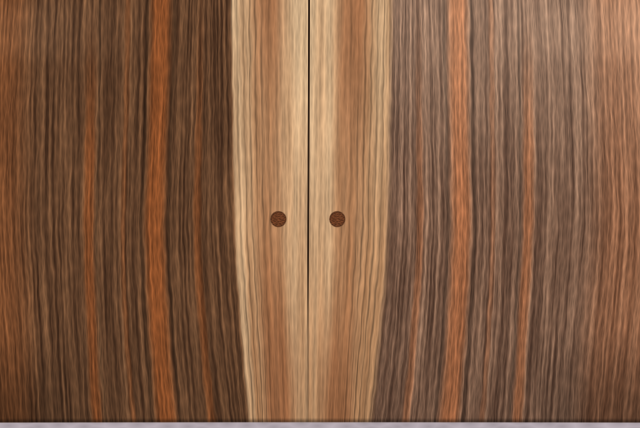
Reproduce this texture procedurally as a WebGL 2 fragment shader.

```glsl
#version 300 es
precision highp float;
uniform vec2 u_resolution;
out vec4 fragColor;

vec2 hash2(vec2 p) {
    vec3 q = fract(p.xyx * vec3(0.1031, 0.1030, 0.0973));
    q += dot(q, q.yzx + 33.33);
    return fract((q.xx + q.yz) * q.zy);
}

// Cellular noise: distance to the nearest scattered point
float cells(vec2 p) {
    vec2 id = floor(p), f = p - id;
    float nearest = 2.0;
    for (int j = -1; j <= 1; j++)
        for (int i = -1; i <= 1; i++) {
            vec2 o = vec2(i, j);
            nearest = min(nearest, length(o + hash2(id + o + 50.0) - f));
        }
    return nearest;
}

// Soft vertical band of the given half width
float band(float x, float center, float halfWidth) {
    float k = (x - center) / halfWidth;
    return exp(-k * k * k * k);
}

// Dark striped outer wood
vec3 heartwood(float s, float y, float right, float fine, float pores) {
    float broad = cells(vec2(s * 62.0, y * 0.6 + right * 3.0));
    float wide = sin(s * 310.0 + 3.0 * sin(s * 47.0) + 1.5 * sin(s * 91.0 + y));
    float thin = sin(s * 760.0 + 2.0 * sin(s * 130.0) + 0.8 * sin(y * 5.0));
    float tone = 0.47 + 0.13 * wide + 0.14 * thin + 0.45 * (broad - 0.45) + 0.6 * (fine - 0.45);
    tone -= 0.10 * band(s, 0.142, 0.03);
    vec3 dark = mix(vec3(0.255, 0.165, 0.11), vec3(0.32, 0.225, 0.175), right);
    vec3 pale = mix(vec3(0.53, 0.37, 0.25), vec3(0.64, 0.49, 0.39), right);
    vec3 col = mix(dark, pale, clamp(tone, 0.0, 1.0));

    // Orange streaks, mirrored on both boards
    vec3 orange = mix(vec3(0.59, 0.325, 0.165), vec3(0.67, 0.41, 0.26), right);
    float streak = band(s, 0.240, 0.015);
    streak = max(streak, 0.8 * band(s, 0.346, 0.008) * smoothstep(1.0, 0.6, y));
    streak = max(streak, 0.6 * band(s, 0.174, 0.006) * smoothstep(1.1, 0.5, y));
    streak = max(streak, 0.4 * band(s, 0.291, 0.004));
    streak = max(streak, 0.5 * smoothstep(0.42, 0.48, s));
    col = mix(col, orange * (0.85 + 0.3 * fine + 0.05 * thin), streak * 0.85);
    float outline = band(s, 0.219, 0.0025) + band(s, 0.261, 0.003) + band(s, 0.333, 0.002);
    col *= 1.0 - 0.22 * outline;
    return col * (0.88 + 0.27 * pores);
}

// Pale wood along the seam
vec3 sapwood(float s, float y, float right, float fine, float pores) {
    vec3 cream = vec3(0.84, 0.70, 0.54), honey = vec3(0.69, 0.50, 0.345);
    vec3 red = vec3(0.59, 0.37, 0.235);
    float light = 0.38 + 0.5 * y - 0.3 * smoothstep(0.02, 0.06, s);
    light += 0.4 * band(s, 0.108, 0.010) * mix(1.0, 0.2, right);
    light += 0.6 * (cells(vec2(s * 55.0, y * 1.3 + right * 9.0)) - 0.42);
    vec3 col = mix(honey, cream, clamp(light, 0.0, 1.0));
    float blush = band(s, 0.060, 0.022) * (0.55 + 0.2 * sin(y * 6.0 + 1.0 + right));
    blush += 0.4 * band(s, 0.035, 0.017) * smoothstep(0.4, 0.05, y);
    col = mix(col, red, clamp(blush, 0.0, 0.75));

    // Growth lines crowd towards the dark wood
    float ring = 0.5 + 0.5 * sin(s * 590.0 + 2.0 * sin(s * 75.0) + 0.9 * sin(y * 7.0 + right));
    col *= 1.0 - 0.21 * pow(ring, 4.0) * smoothstep(0.03, 0.085, s);
    col *= 0.83 + 0.27 * fine + 0.12 * pores;
    return col;
}

void main() {
    vec2 uv = gl_FragCoord.xy / u_resolution;
    float y = uv.y, px = 1.0 / u_resolution.y;
    float seam = 0.4805 + 0.0025 * y;
    float side = uv.x - seam, d = abs(side);
    float right = step(0.0, side);

    // Grain narrows towards the bottom, most near the pale wood
    float low = max(0.0, 1.0 - y / 0.48), high = max(0.0, y - 0.5);
    float near = smoothstep(0.20, 0.10, d);
    float bend = (0.021 + 0.009 * near) * pow(low, 1.4) + high * mix(0.018, -0.018, near);
    float s = d + (bend - 0.007 * right * near) * min(d / 0.116, 1.0);
    s += 0.003 * sin(y * 6.0 + d * 14.0 + right) * smoothstep(0.15, 0.4, d);
    float ripple = 0.0006 * sin(y * 31.0 + d * 150.0 + 2.0 * sin(y * 9.0 + d * 40.0));
    ripple += 0.00025 * sin(y * 83.0 + d * 310.0 + 2.0 * sin(y * 17.0));
    s += ripple * min(d * 15.0, 1.0);

    float fine = cells(vec2(s * 190.0, y * 4.0 + right * 17.0));
    float pores = cells(vec2(s * 290.0, y * 30.0 + right * 41.0));
    float edge = smoothstep(0.112, mix(0.118, 0.126, right), s);
    vec3 col = mix(sapwood(s, y, right, fine, pores), heartwood(s, y, right, fine, pores), edge);

    // Sheen at the top, shade in the lower corners
    col += vec3(0.12, 0.115, 0.105) * edge * right * smoothstep(0.4, 1.0, y);
    col += vec3(0.07, 0.06, 0.05) * band(y, 0.93, 0.07) * smoothstep(0.2, 0.5, d);
    col *= 1.0 - 0.28 * smoothstep(0.25, 0.0, y) * smoothstep(0.3, 0.5, d);
    col *= 1.0 - 0.07 * smoothstep(0.4, 0.0, y);

    // Seam between the boards, closing at the bottom
    float open = smoothstep(0.15, 0.45, y);
    float gap = 1.0 - smoothstep(0.0004, 0.0008 + 0.7 * px, d);
    col = mix(col, vec3(0.13, 0.08, 0.05), gap * mix(0.3, 0.92, open));

    // Round plugs on both sides of the seam
    vec2 q = vec2(uv.x - mix(0.435, 0.527, right), y - 0.488);
    q.x *= u_resolution.x / u_resolution.y;
    float r = length(q);
    float plugGrain = cells(vec2(q.x * 120.0 + q.y * 60.0, q.y * 330.0 - q.x * 90.0));
    vec3 plug = vec3(0.41, 0.235, 0.14) * (0.8 + 0.42 * plugGrain);
    plug *= 1.0 - 0.25 * smoothstep(0.014, 0.018, r);
    col = mix(col, plug, 1.0 - smoothstep(0.0185 - px, 0.0185 + px, r));

    // Pale ledge under the boards
    float rim = 0.0135 - 0.003 * (uv.x - 0.5) * (uv.x - 0.5);
    col *= 1.0 - 0.4 * smoothstep(0.012, 0.0, abs(y - rim));
    vec3 ledge = vec3(0.70, 0.655, 0.68) * (0.92 + 0.15 * cells(uv * vec2(40.0, 60.0)));
    col = mix(ledge, col, smoothstep(rim - px, rim + px, y));
    fragColor = vec4(clamp(col, 0.0, 1.0), 1.0);
}
```
